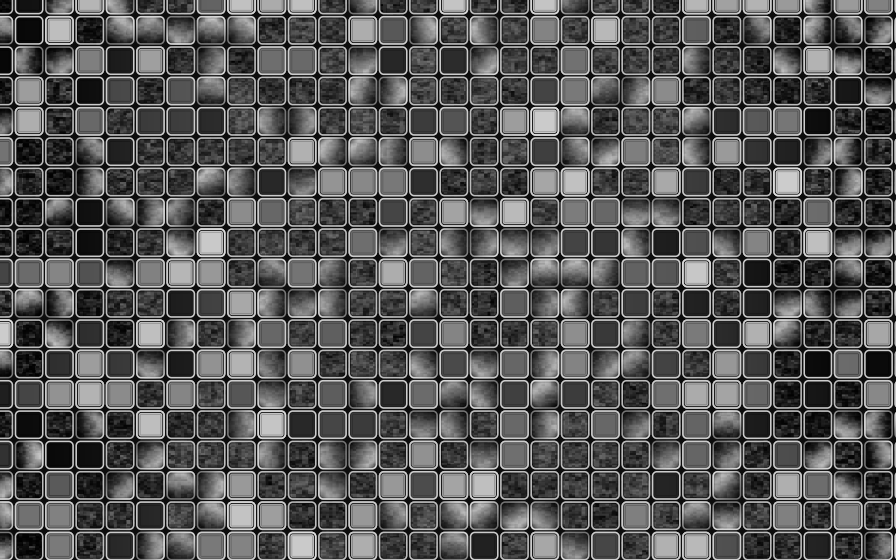
Write a Shadertoy shader that draws this pattern.

```glsl
// Wall of small grey rounded tiles on a near-black ground, each with a pale rim.
// A hash per cell picks a flat, mosaic or shaded face; a rounded-box distance
// draws rim and grooves, and tones sink to black toward the left and right.
#define ROWS 18.46
#define PHASE vec2(0.54, 0.04)
#define HALF_SIZE 0.475
#define CORNER 0.17
#define RIM_WIDTH 0.052
#define GROOVE_WIDTH 0.035
#define FLAT_SHARE 0.36
#define MOSAIC_SHARE 0.38
#define GAP_TONE 0.05
#define RIM_TONE 0.80

float hash(vec2 p) {
    vec3 v = fract(p.xyx * vec3(0.1031, 0.1030, 0.0973));
    v += dot(v, v.yzx + 33.33);
    return fract((v.x + v.y) * v.z);
}

float roundedBox(vec2 p, float halfSize, float radius) {
    vec2 d = abs(p) - halfSize + radius;
    return length(max(d, 0.0)) + min(max(d.x, d.y), 0.0) - radius;
}

// Pixel coverage of the region where the distance is negative
float coverage(float dist, float px) {
    return clamp(0.5 - dist / px, 0.0, 1.0);
}

// Coverage of a ring lying between two depths inside the shape
float ring(float dist, float start, float width, float px) {
    return coverage(dist + start, px) - coverage(dist + start + width, px);
}

// Random blocks whose joins are softened to about one pixel
float blocks(vec2 p, vec2 px) {
    vec2 id = floor(p);
    vec2 w = clamp(px * 0.5, 0.02, 0.5);
    vec2 f = smoothstep(0.5 - w, 0.5 + w, fract(p));
    return mix(mix(hash(id), hash(id + vec2(1, 0)), f.x),
               mix(hash(id + vec2(0, 1)), hash(id + vec2(1, 1)), f.x), f.y);
}

// Coarse patches broken up by fine horizontal dashes
float mosaic(vec2 p, float px) {
    vec2 coarse = vec2(5.0, 7.0);
    vec2 fine = vec2(9.0, 15.0);
    return 0.55 * blocks(p * coarse, px * coarse)
         + 0.45 * blocks(p * fine + 71.0, px * fine);
}

void mainImage(out vec4 fragColor, in vec2 fragCoord) {
    float px = ROWS / iResolution.y;
    vec2 p = fragCoord * px + PHASE;
    vec2 cell = floor(p);
    vec2 q = fract(p) - 0.5;
    float dist = roundedBox(q, HALF_SIZE, CORNER);

    float kind = hash(cell + 17.0);
    float tone = hash(cell + 43.0);
    float grain = mosaic(p, px) - 0.5;
    float face, rim = RIM_TONE, groove = 0.55;

    if (kind < FLAT_SHARE) {
        // Plain face with a faint second contour
        face = mix(0.12, 0.80, tone);
        rim = max(rim, face + 0.08);
        groove = mix(0.85, 0.25, smoothstep(0.8, 0.4, tone));
        face *= 1.0 - 0.22 * ring(dist, 0.12, 0.03, px);
    } else if (kind < FLAT_SHARE + MOSAIC_SHARE) {
        // Dark blocky face
        face = mix(0.17, 0.29, tone) + 0.34 * grain;
        rim *= 0.92;
    } else {
        // Diagonal glow with shadows gathered at the crossings
        float angle = 6.2832 * hash(cell + 91.0);
        float glow = smoothstep(-0.6, 0.6, dot(q, vec2(cos(angle), sin(angle))));
        float crossing = smoothstep(0.05, 0.42, length(abs(q) - 0.5));
        face = mix(0.13, mix(0.58, 0.78, tone), glow) + 0.16 * grain;
        face *= mix(0.35, 1.0, crossing);
        rim = mix(0.45, 0.85, glow);
        groove = 0.2;
    }

    // Dark faces deepen toward the sides
    float side = abs(2.0 * fragCoord.x / iResolution.x - 1.0);
    face *= mix(1.0, smoothstep(0.0, 0.5, face), smoothstep(0.4, 1.0, side));

    // Layers: ground, face, groove, rim
    float shade = mix(GAP_TONE, face, coverage(dist, px));
    shade *= 1.0 - groove * ring(dist, RIM_WIDTH, GROOVE_WIDTH, px);
    shade = mix(shade, rim, ring(dist, 0.0, RIM_WIDTH, px));
    fragColor = vec4(vec3(clamp(shade, 0.0, 1.0)), 1.0);
}
```
